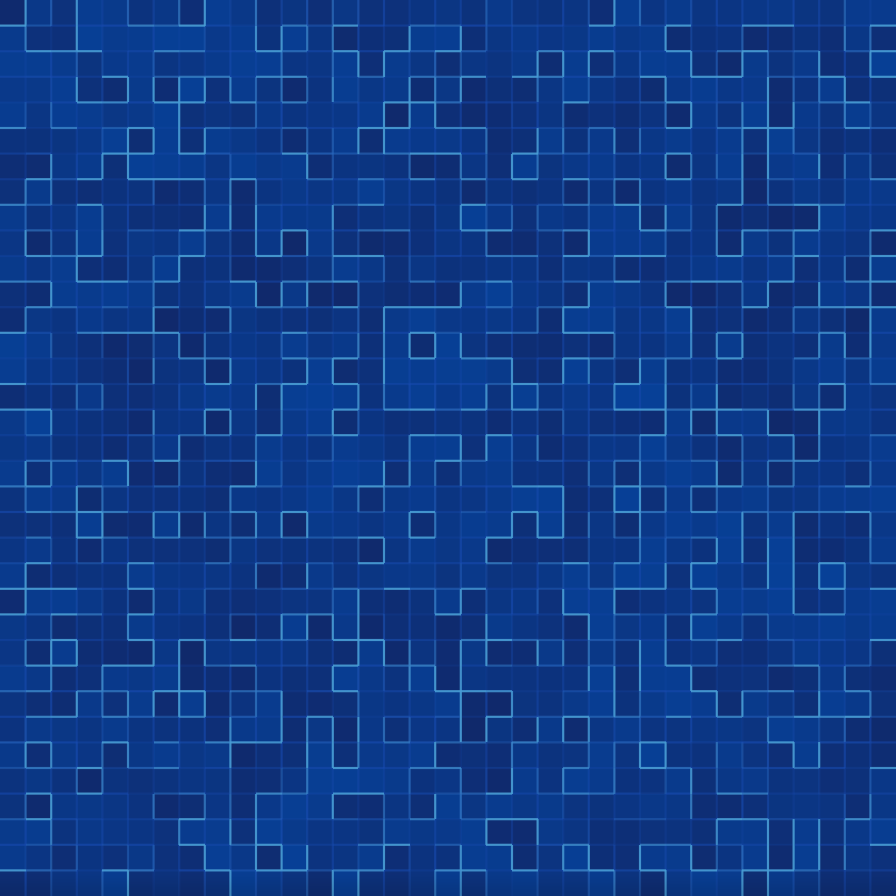
Write a WebGL 2 fragment shader that draws this pattern.

```glsl
#version 300 es
precision highp float;

uniform vec2 u_resolution;
out vec4 fragColor;

float hash(vec2 p) {
    vec3 q = fract(vec3(p.xyx) * 0.1031);
    q += dot(q, q.yzx + 33.33);
    return fract((q.x + q.y) * q.z);
}

float valueNoise(vec2 p) {
    vec2 i = floor(p), f = fract(p);
    f = f * f * (3.0 - 2.0 * f);
    return mix(mix(hash(i), hash(i + vec2(1, 0)), f.x),
               mix(hash(i + vec2(0, 1)), hash(i + vec2(1, 1)), f.x), f.y);
}

// Brightness of one tile: its own random value plus a broad drift
float tileTone(vec2 tile) {
    vec2 id = tile + 17.0;
    return 0.76 * hash(id) + 0.24 * valueNoise(id * 0.17 + 50.0);
}

// Lays the seam between two tiles; unlike neighbours give a brighter seam
vec3 drawSeam(vec3 base, vec2 tileA, vec2 tileB, float dist, float pixel) {
    float contrast = abs(tileTone(tileA) - tileTone(tileB));
    float glow = smoothstep(0.12, 0.46, contrast);
    float faintness = mix(0.15, 0.65, hash(tileA * 1.7 + tileB * 2.3 + 91.0));
    vec3 seamColor = mix(vec3(0.09, 0.29, 0.69), vec3(0.28, 0.61, 0.83), glow);
    float coverage = clamp((0.042 - dist) / pixel + 0.5, 0.0, 1.0);
    vec3 lit = mix(base, seamColor, coverage * mix(faintness, 0.92, glow));
    return max(base, lit);
}

void main() {
    vec2 uv = gl_FragCoord.xy / u_resolution;
    vec2 grid = uv * 35.0;
    vec2 pixel = 35.0 / u_resolution;
    vec2 tile = floor(grid);
    vec2 line = floor(grid + 0.5);
    vec2 dist = abs(grid - line);

    // Tile fill
    vec3 color = mix(vec3(0.065, 0.155, 0.41), vec3(0.025, 0.255, 0.60), tileTone(tile));

    // Vertical and horizontal seams, none on the outer border
    if (line.x > 0.5 && line.x < 34.5)
        color = drawSeam(color, vec2(line.x - 1.0, tile.y), vec2(line.x, tile.y), dist.x, pixel.x);
    if (line.y > 0.5 && line.y < 34.5)
        color = drawSeam(color, vec2(tile.x, line.y - 1.0), vec2(tile.x, line.y), dist.y, pixel.y);

    // Slight darkening along the lower edge
    color *= mix(0.9, 1.0, smoothstep(0.0, 0.03, uv.y));
    fragColor = vec4(color, 1.0);
}
```
